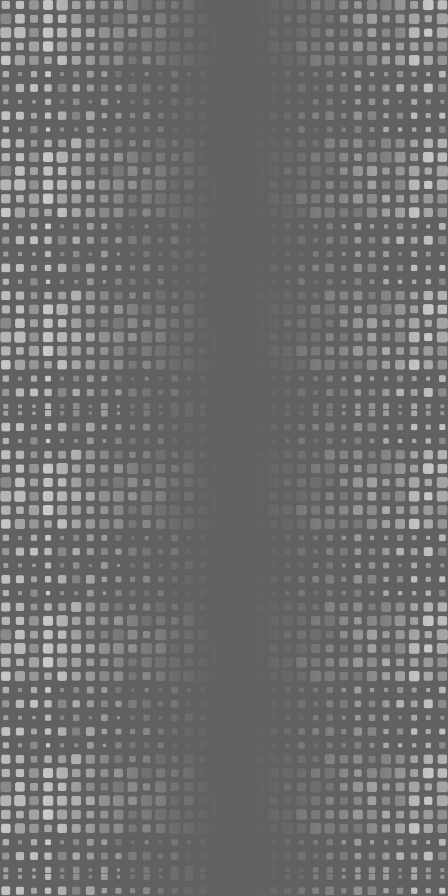
Give the GLSL for this pattern, as a Shadertoy shader.

```glsl
// Halftone wall of rounded squares on grey, fading out along a vertical band.
// Cells come from a repeating grid of 11 rows; each row has its own dot size,
// hashes vary size and tone per cell, and a tile seam cuts one row short.
#define COLUMN_PITCH 0.03143
#define ROW_PITCH 0.03089
#define FIRST_COLUMN 0.013
#define FIRST_ROW 0.0091
#define TILE_HEIGHT 1.0349
#define SEAM_TOP 0.9133
#define FADE_CENTER 0.53
#define BACKGROUND 0.38
#define MAX_GLOW 0.41
#define SIZE_JITTER 0.15

// Half size of the dots in each row, as a share of the cell
const float ROW_SIZE[11] = float[11](
    0.34, 0.33, 0.34, 0.34, 0.34, 0.18, 0.25, 0.17, 0.25, 0.20, 0.30);

float hash(vec2 p) {
    vec3 q = fract(vec3(p.xyx) * 0.1031);
    q += dot(q, q.yzx + 33.33);
    return fract((q.x + q.y) * q.z);
}

float roundedBox(vec2 p, float halfSize, float radius) {
    vec2 q = abs(p) - halfSize + radius;
    return length(max(q, 0.0)) + min(max(q.x, q.y), 0.0) - radius;
}

// Soft bump around one column
float columnBump(float column, float center, float width) {
    float d = (column - center) / width;
    return exp(-d * d);
}

void mainImage(out vec4 fragColor, in vec2 fragCoord) {
    // Canvas widths, measured from the top left
    vec2 uv = fragCoord / iResolution.xy;
    vec2 pos = vec2(uv.x, (1.0 - uv.y) * 2.0);

    // Grid inside the tall tile
    float tileY = mod(pos.y - SEAM_TOP, TILE_HEIGHT);
    vec2 grid = vec2((pos.x - FIRST_COLUMN) / COLUMN_PITCH,
                     (tileY - FIRST_ROW) / ROW_PITCH);
    vec2 cell = floor(grid + 0.5);
    vec2 local = grid - cell;
    float row = mod(cell.y + 7.0, 11.0);
    vec2 id = vec2(cell.x, row);

    // Dot size: row profile, cell jitter, and a wide pair in the thin row
    float halfSize = ROW_SIZE[int(row + 0.5)];
    halfSize += SIZE_JITTER * (hash(id + 17.0) - 0.5);
    float thinRow = 1.0 - step(0.5, abs(row - 7.0));
    halfSize += 0.24 * thinRow * columnBump(cell.x, 12.5, 0.8);
    halfSize = clamp(halfSize, 0.10, 0.44);

    // Tone: cell hash, brighter accent columns, fade toward the band
    float tone = mix(0.38, 1.0, hash(id + 4.0));
    tone += 0.25 * (columnBump(cell.x, 3.0, 0.5) + columnBump(cell.x, 29.0, 0.5));
    float fade = clamp((abs(pos.x - FADE_CENTER) - 0.035) / 0.39, 0.0, 1.0);
    float glow = MAX_GLOW * min(tone, 1.0) * pow(fade, 1.1);

    // Smooth edge about one pixel wide
    float edge = 0.6 / (iResolution.x * COLUMN_PITCH);
    float dist = roundedBox(local, halfSize, halfSize * 0.45);
    float dotMask = 1.0 - smoothstep(-edge, edge, dist);

    fragColor = vec4(vec3(BACKGROUND + glow * dotMask), 1.0);
}
```
